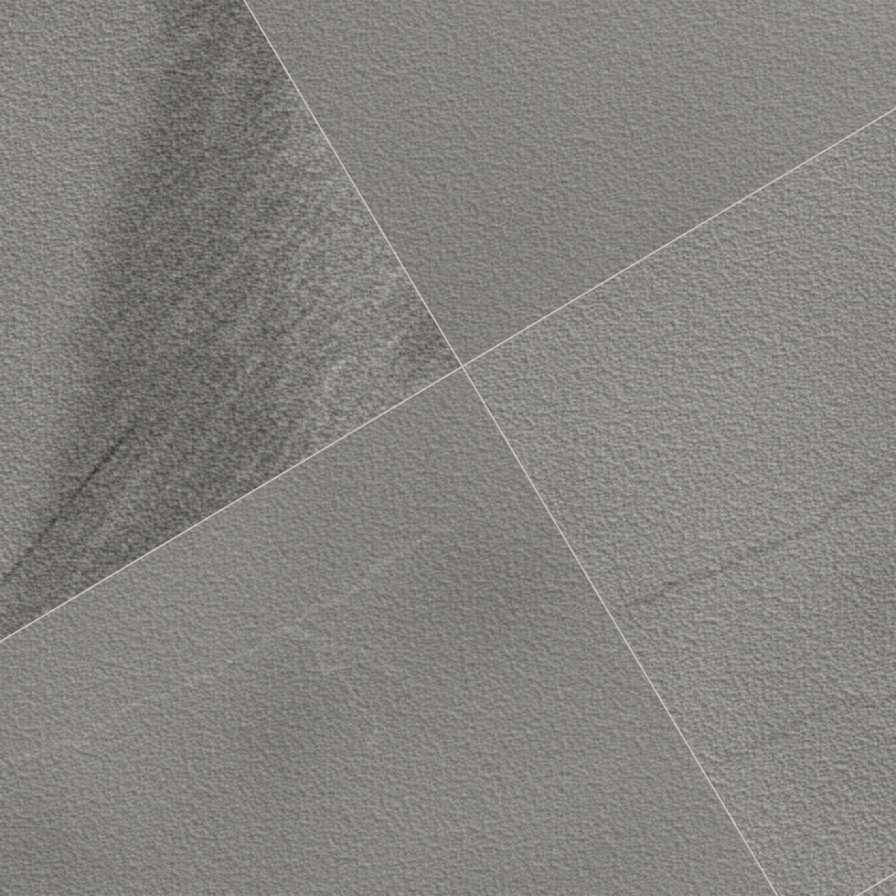
Reproduce this texture procedurally as a WebGL 1 fragment shader.

```glsl
precision highp float;
// Grey slate floor tiles laid at an angle, with thin pale grout lines.

uniform vec2 u_resolution;

const vec2 CROSSING = vec2(0.516, 0.591);   // where four tiles meet
const vec2 TILE_SIZE = vec2(0.85, 0.733);
const float TILE_ANGLE = 0.537;
const float GROUT_HALF_WIDTH = 0.0011;
const vec3 GROUT_COLOR = vec3(0.77, 0.76, 0.73);
const vec3 STONE_TINT = vec3(0.006, -0.004, -0.023);

vec2 rotate(vec2 p, float angle) {
  float c = cos(angle), s = sin(angle);
  return vec2(c * p.x + s * p.y, c * p.y - s * p.x);
}

vec2 hash2(vec2 p) {
  vec2 k = vec2(dot(p, vec2(127.1, 311.7)), dot(p, vec2(269.5, 183.3)));
  return fract(sin(k) * 43758.5);
}

// Cellular noise: distance to the nearest scattered point, centred on zero
float cellular(vec2 p) {
  vec2 cell = floor(p), f = fract(p);
  float nearest = 2.0;
  for (int y = -1; y <= 1; y++) {
    for (int x = -1; x <= 1; x++) {
      vec2 o = vec2(float(x), float(y));
      vec2 d = o + hash2(cell + o) - f;
      nearest = min(nearest, dot(d, d));
    }
  }
  return sqrt(nearest) - 0.42;
}

// Cellular bumps lit from one side
float relief(vec2 p) {
  return cellular(p) - cellular(p + vec2(0.25, 0.5));
}

// Layered, warped sines for soft mottling
float clouds(vec2 p) {
  float sum = 0.0, amp = 0.5;
  for (int i = 0; i < 6; i++) {
    p = rotate(p, 0.9) * 1.7 + 1.3;
    p += 0.7 * sin(p.yx + 0.4);
    sum += amp * sin(p.x) * cos(p.y);
    amp *= 0.62;
  }
  return sum;
}

// Thin mineral line from a to b, fading towards both ends
float vein(vec2 p, vec2 a, vec2 b, float width) {
  vec2 ab = b - a;
  float t = dot(p - a, ab) / dot(ab, ab);
  float d = length(p - a - ab * clamp(t, 0.0, 1.0));
  float fade = smoothstep(-0.05, 0.15, t) * smoothstep(1.05, 0.8, t);
  return fade * exp(-d * d / (width * width));
}

float blob(vec2 p, vec2 center, vec2 radius) {
  vec2 d = (p - center) / radius;
  return exp(-dot(d, d));
}

// Dark, coarse, streaked slate
float darkSlate(vec2 p, float wobble) {
  vec2 s = rotate(p + 0.012 * wobble, 1.0);
  float streaks = 0.7 * cellular(s * vec2(16.0, 50.0)) + relief(s * vec2(55.0, 110.0));
  float flakes = smoothstep(0.12, 0.4, cellular(s * vec2(11.0, 34.0) + 5.0));
  float x = p.x + 0.03 * wobble + 0.03 * streaks;
  float leftEdge = 0.175 - 0.25 * (1.0 - p.y);
  float band = smoothstep(-0.025, 0.035, x - leftEdge) * smoothstep(0.39, 0.25, x);
  band = max(band, 0.7 * blob(p, vec2(0.48, 0.62), vec2(0.03, 0.05)));
  float rough = 0.2 + 0.8 * smoothstep(0.02, 0.12, p.x - leftEdge + 0.06);
  float crack = vein(p + 0.016 * wobble, vec2(-0.02, 0.32), vec2(0.16, 0.54), 0.003);
  return -0.092 * band + rough * (0.07 * streaks + 0.04 * flakes) - 0.09 * crack;
}

// Smooth stone with pale veins
float veinedStone(vec2 p, float wobble) {
  vec2 q = p + 0.03 * wobble * vec2(0.6, 1.0);
  float pale = vein(q, vec2(-0.02, 0.14), vec2(0.33, 0.30), 0.0025);
  pale += vein(q, vec2(0.28, 0.27), vec2(0.52, 0.42), 0.003);
  pale += vein(q, vec2(0.32, 0.31), vec2(0.43, 0.14), 0.0025);
  pale += vein(q, vec2(0.31, 0.30), vec2(0.47, 0.21), 0.0025);
  float shade = blob(q, vec2(0.56, 0.34), vec2(0.10, 0.09));
  shade += blob(q, vec2(0.31, 0.18), vec2(0.06, 0.08));
  shade += blob(q, vec2(0.06, 0.04), vec2(0.12, 0.06));
  return 0.045 * pale - 0.03 * shade;
}

// Light stone with dark cracks
float crackedStone(vec2 p, float wobble) {
  vec2 q = p + 0.022 * wobble * vec2(0.4, 1.0);
  float dark = vein(q, vec2(0.66, 0.30), vec2(1.04, 0.49), 0.004);
  dark += 0.7 * vein(q, vec2(0.79, 0.15), vec2(1.05, 0.23), 0.004);
  float shade = blob(q, vec2(0.99, 0.33), vec2(0.06, 0.07));
  shade += 0.6 * blob(q, vec2(0.64, 0.46), vec2(0.03, 0.08));
  return -0.055 * dark - 0.03 * shade;
}

void main() {
  vec2 uv = gl_FragCoord.xy / u_resolution.y;
  vec2 p = rotate(uv - CROSSING, TILE_ANGLE);
  vec2 tile = floor(p / TILE_SIZE);
  float right = step(0.0, tile.x);
  float lower = step(tile.y, -0.5);

  // Tone of each tile and its own markings
  float mottle = clouds(uv * 5.0 + tile * 7.3);
  float wobble = mottle + 0.7 * cellular(uv * 26.0);
  float tone = 0.522 + 0.008 * right + 0.016 * right * lower + 0.018 * mottle;
  float upperMark = mix(darkSlate(uv, wobble), 0.05 * (uv.x + uv.y - 1.6), right);
  float lowerMark = mix(veinedStone(uv, wobble), crackedStone(uv, wobble), right);
  tone += mix(upperMark, lowerMark, lower);

  // Fine grain, rougher on the slate and cracked tiles
  float roughness = mix(0.85, 1.1, abs(right - 1.0 + lower));
  float speck = hash2(floor(uv * 420.0)).x - 0.5;
  float grain = 0.12 * relief(uv * vec2(170.0, 230.0)) + 0.07 * relief(uv * 110.0 + 31.0) + 0.075 * speck;
  vec3 color = tone + STONE_TINT + roughness * grain;

  // Grout between tiles
  vec2 toEdge = abs(fract(p / TILE_SIZE + 0.5) - 0.5) * TILE_SIZE;
  float blur = 0.6 / u_resolution.y;
  float grout = 1.0 - smoothstep(GROUT_HALF_WIDTH - blur, GROUT_HALF_WIDTH + blur, min(toEdge.x, toEdge.y));
  gl_FragColor = vec4(mix(color, GROUT_COLOR + 0.3 * grain, 0.9 * grout), 1.0);
}
```
